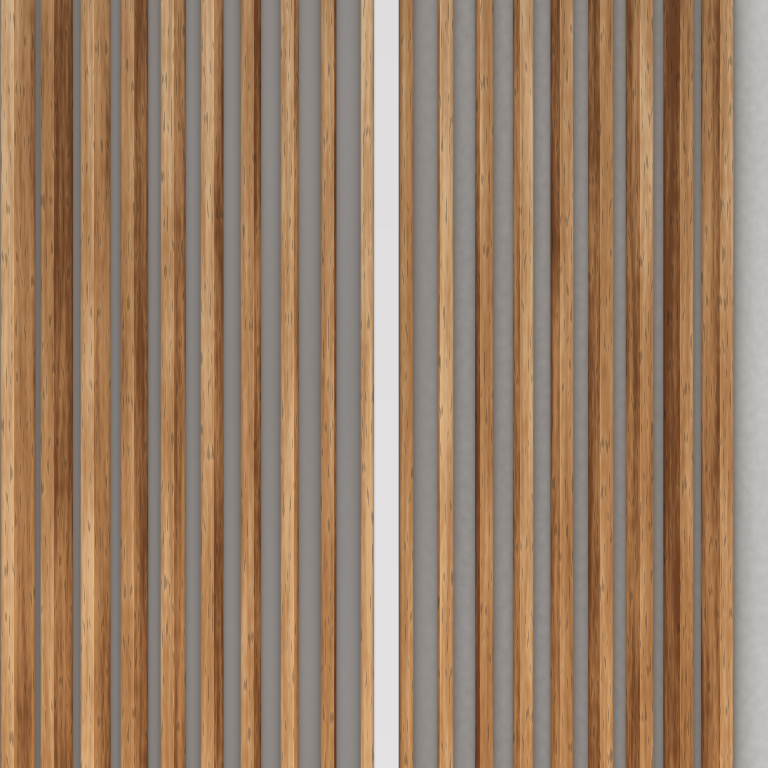
Write a three.js fragment shader that draws this texture.

```glsl
varying vec2 vUv;

const float CENTER = 0.5039;
const float GAP_HALF = 0.0169;
const float FRONT_WIDTH = 0.0182;
const float PITCH = 0.0521;
const float SIDE_GROWTH = 0.0031;
const float LAST_RIGHT_SLAT = 8.0;
const float SOFT = 0.0008;
const float SHADOW_REACH = 0.006;
const vec2 FINE_GRAIN = vec2(230.0, 7.0);
const vec2 PORE_GRAIN = vec2(330.0, 32.0);
const vec2 BROAD_GRAIN = vec2(62.0, 1.6);
const vec3 WOOD_DARK = vec3(0.40, 0.25, 0.15);
const vec3 WOOD_MID = vec3(0.66, 0.49, 0.33);
const vec3 WOOD_LIGHT = vec3(0.82, 0.69, 0.54);
const vec3 WALL = vec3(0.565, 0.548, 0.535);
const vec3 WALL_LIT = vec3(0.76, 0.755, 0.745);
const vec3 WALL_SHADE = vec3(0.36, 0.33, 0.31);
const vec3 STRIP = vec3(0.895, 0.885, 0.89);

vec2 gradientAt(vec2 cell) {
  float h = fract(sin(dot(cell, vec2(127.1, 311.7))) * 43758.5);
  return vec2(cos(6.2832 * h), sin(6.2832 * h));
}

float gradientNoise(vec2 p) {
  vec2 i = floor(p);
  vec2 f = fract(p);
  vec2 u = f * f * f * (f * (f * 6.0 - 15.0) + 10.0);
  vec2 e = vec2(0.0, 1.0);
  float a = dot(gradientAt(i), f);
  float b = dot(gradientAt(i + e.yx), f - e.yx);
  float c = dot(gradientAt(i + e.xy), f - e.xy);
  float d = dot(gradientAt(i + e.yy), f - e.yy);
  return mix(mix(a, b, u.x), mix(c, d, u.x), u.y);
}

vec3 woodColor(vec2 uv, float id, float tone, float front) {
  // Each slat reads its own part of the grain
  vec2 p = uv + vec2(0.37 * id, 1.73 * id);
  p.x += 0.004 * gradientNoise(p * vec2(9.0, 2.5));
  float broad = gradientNoise(p * BROAD_GRAIN);
  float fine = gradientNoise(p * FINE_GRAIN);
  float pores = gradientNoise(p * PORE_GRAIN);
  float patches = gradientNoise(p * vec2(14.0, 4.0));
  float t = mix(0.33, 0.66, front) + 0.13 * tone;
  t += 0.34 * broad + 0.24 * fine + 0.18 * pores + 0.16 * patches;
  t = clamp(t, 0.0, 1.0);
  vec3 color = mix(WOOD_DARK, WOOD_MID, smoothstep(0.0, 0.55, t));
  color = mix(color, WOOD_LIGHT, smoothstep(0.45, 1.0, t));
  // Open pores and a warmer lower end
  color *= 1.0 - 0.25 * smoothstep(0.22, 0.5, pores);
  return color * mix(vec3(1.05, 0.99, 0.91), vec3(0.98), uv.y);
}

vec3 wallColor(vec2 uv, float shadow) {
  float right = smoothstep(0.5, 0.62, uv.x);
  float lit = smoothstep(0.93, 1.0, uv.x);
  vec3 color = mix(WALL, WALL_LIT, 0.12 * right + 0.85 * lit);
  float bumps = gradientNoise(uv * vec2(95.0, 75.0));
  bumps += 0.5 * gradientNoise(uv * vec2(190.0, 160.0));
  color += bumps * mix(0.007, 0.028, right);
  color *= 1.0 + 0.03 * gradientNoise(uv * 3.0);
  return mix(color, WALL_SHADE, shadow);
}

void main() {
  float offset = vUv.x - CENTER;
  float isRight = step(0.0, offset);
  float d = abs(offset);

  // Slats repeat outward from the center, showing more side face
  float k = max(0.0, ceil((d - GAP_HALF - FRONT_WIDTH) / PITCH));
  float outer = GAP_HALF + FRONT_WIDTH + k * PITCH;
  float frontStart = outer - FRONT_WIDTH;
  float inner = frontStart - SIDE_GROWTH * k;
  float previousOuter = outer - PITCH;
  float exists = 1.0 - isRight * step(LAST_RIGHT_SLAT + 0.5, k);

  // Wall with soft contact shadows
  float shadow = 0.55 * exp(-max(d - previousOuter, 0.0) / SHADOW_REACH);
  shadow += 0.5 * exists * exp(-max(inner - d, 0.0) / (0.6 * SHADOW_REACH));
  vec3 color = wallColor(vUv, min(shadow, 0.8));

  // Pale center strip with a thin dark joint on its right
  float strip = 1.0 - smoothstep(GAP_HALF - SOFT, GAP_HALF + SOFT, d);
  vec3 stripColor = STRIP * (1.0 - 0.02 * vUv.y);
  float joint = smoothstep(GAP_HALF - 0.0026, GAP_HALF - 0.0008, d);
  stripColor *= 1.0 - joint * mix(0.08, 0.6, isRight);
  color = mix(color, stripColor, strip);

  // Alternating slat tones, darkening toward the right end
  float tone = cos(2.793 * k + 3.1416 * isRight) - 0.1 * k * isRight;
  float front = smoothstep(frontStart - SOFT, frontStart + SOFT, d);
  front = mix(front, 1.0, step(k, 0.5));
  vec3 wood = woodColor(vUv, k + 20.0 * isRight, tone, front);
  float bevel = exp(-abs(d - frontStart) / 0.0012) * step(0.5, k);
  wood *= 1.0 + 0.08 * bevel;
  wood *= 1.0 - 0.22 * smoothstep(outer - 0.003, outer, d);
  wood *= 1.0 - 0.2 * (1.0 - smoothstep(inner, inner + 0.004, d));

  float cover = smoothstep(inner - SOFT, inner + SOFT, d);
  cover *= 1.0 - smoothstep(outer - 2.0 * SOFT, outer, d);
  color = mix(color, wood, cover * exists);

  gl_FragColor = vec4(clamp(color, 0.0, 1.0), 1.0);
}
```
